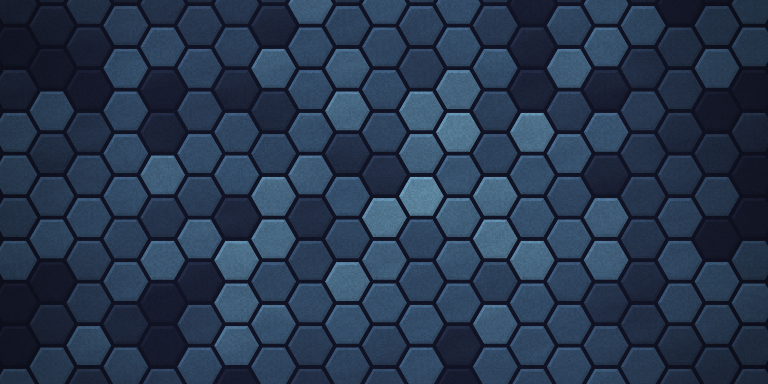
Write a Shadertoy shader that draws this pattern.

```glsl
float hash(vec2 p) {
    return fract(sin(dot(p, vec2(127.1, 311.7))) * 43758.5453);
}

float valueNoise(vec2 p) {
    vec2 i = floor(p), f = fract(p);
    f = f * f * (3.0 - 2.0 * f);
    return mix(mix(hash(i), hash(i + vec2(1, 0)), f.x),
               mix(hash(i + vec2(0, 1)), hash(i + vec2(1, 1)), f.x), f.y);
}

// Offset from the nearest centre of a flat-topped hexagon of height 1
vec2 hexLocal(vec2 q) {
    vec2 period = vec2(sqrt(3.0), 1.0);
    vec2 a = q - period * round(q / period);
    vec2 b = q - period * (floor(q / period) + 0.5);
    return dot(a, a) < dot(b, b) ? a : b;
}

vec3 slate(float tone) {
    vec3 navy = vec3(0.09, 0.105, 0.18);
    vec3 steel = vec3(0.205, 0.305, 0.415);
    vec3 ice = vec3(0.43, 0.61, 0.70);
    return tone < 0.5 ? mix(navy, steel, tone * 2.0) : mix(steel, ice, tone * 2.0 - 1.0);
}

void mainImage(out vec4 fragColor, in vec2 fragCoord) {
    vec2 p = (fragCoord - 0.5 * iResolution.xy) / iResolution.y;
    vec2 q = p * 9.0 - vec2(0.01, 0.4);
    float pixel = 9.0 / iResolution.y;

    vec2 local = hexLocal(q);
    vec2 center = q - local;
    vec2 id = round(2.0 * center / vec2(sqrt(3.0), 1.0));

    // Distance to the closest side and the direction that side faces
    vec2 slant = vec2(0.866, 0.5);
    float flatSide = abs(local.y);
    float slantSide = dot(abs(local), slant);
    float edge = 0.5 - max(flatSide, slantSide);
    vec2 facing = flatSide > slantSide ? vec2(0.0, sign(local.y)) : sign(local) * slant;

    // Tile tone: central glow, random shade, occasional dark tile
    float glow = 1.0 - smoothstep(0.0, 1.1, length(center / 9.0 * vec2(0.9, 1.15)));
    float shade = hash(id);
    float tone = 0.2 + 0.38 * glow + 0.5 * (shade - 0.5);
    tone -= 0.14 * step(shade, 0.14);
    tone += 0.05 * local.y;
    tone += 0.07 * (valueNoise(vec2(p.x + p.y * 2.0, p.y - p.x * 0.4) * vec2(5.0, 22.0)) - 0.5);
    vec3 color = slate(clamp(tone, 0.0, 1.0));

    // Bevel lit from the upper left
    float light = dot(facing, vec2(-0.45, 0.89));
    float bevel = 1.0 - smoothstep(0.095, 0.095 + max(pixel, 0.02), edge);
    color *= 1.0 + bevel * (light > 0.0 ? 0.28 : 0.1) * light;

    // Dark joints, fine grain and vignette
    color = mix(vec3(0.065, 0.075, 0.14), color, smoothstep(-0.5, 0.5, (edge - 0.045) / pixel));
    color *= 1.0 + 0.12 * (hash(floor(p * 256.0)) - 0.5);
    color *= 1.0 - 0.28 * smoothstep(0.6, 1.15, length(p));
    fragColor = vec4(color, 1.0);
}
```
